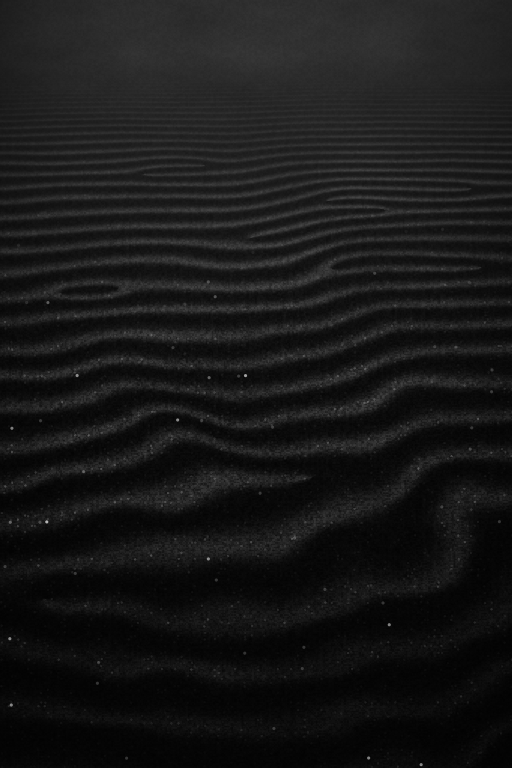
Give the GLSL for this texture, as a WebGL 1 fragment shader.

```glsl
precision highp float;
// Dark rippled sand receding to a hazy top edge. Ridges are the whole numbers
// of a logarithmic phase, bent by smooth steps and split by phase vortices.
// Grain, scattered glints and a vignette finish the surface.
uniform vec2 u_resolution;

float hash(vec2 p) {
  return fract(sin(dot(p, vec2(127.1, 311.7))) * 43758.5453);
}

float noise(vec2 p) {
  vec2 i = floor(p), f = fract(p);
  f = f * f * (3.0 - 2.0 * f);
  return mix(mix(hash(i), hash(i + vec2(1.0, 0.0)), f.x),
             mix(hash(i + vec2(0.0, 1.0)), hash(i + 1.0), f.x), f.y);
}

float gauss(float x) { return exp(-x * x); }

// One extra ridge running from start to end, with a fork at each tip
float extraRidge(vec2 p, vec2 start, vec2 end) {
  vec2 a = (p - start) * vec2(1.0, 3.5);
  vec2 b = (p - end) * vec2(1.0, 3.5);
  return (atan(a.y, a.x) - atan(b.y, b.x)) / 6.28318;
}

// Sideways bend of the ridges, measured in ridge spacings
float ridgeBend(vec2 p) {
  float riseEnd = 0.82 + 0.6 * (p.y - 0.456);
  float upper = -0.12 - 0.62 * smoothstep(0.0, 0.3, p.x)
    - 0.45 * smoothstep(0.43, 0.68, p.x)
    - 1.05 * smoothstep(riseEnd - 0.22, riseEnd, p.x);
  float dipX = 0.23 + 1.35 * (p.y - 0.466);
  upper -= 0.6 * gauss((p.x - dipX) / 0.09) * gauss((p.y - 0.575) / 0.07);
  upper += 0.15 * gauss((p.x - 0.46) / 0.07) * gauss((p.y - 0.51) / 0.07);
  upper *= mix(0.35, 1.0, smoothstep(0.14, 0.36, p.y));
  float lower = 0.07 + 0.33 * smoothstep(0.0, 0.5, p.x)
    - 0.45 * smoothstep(0.52, 0.76, p.x)
    - 0.7 * smoothstep(0.84, 1.03, p.x);
  return mix(upper, lower, smoothstep(0.6, 0.84, p.y));
}

float ridgePhase(vec2 p) {
  float phase = log(max(p.y - 0.065, 0.004) / 0.065) / 0.095 - ridgeBend(p);
  phase += extraRidge(p, vec2(0.09, 0.78), vec2(0.61, 0.622));
  phase += extraRidge(p, vec2(0.49, 0.31), vec2(0.75, 0.273));
  phase += extraRidge(p, vec2(0.65, 0.35), vec2(0.94, 0.348));
  phase += extraRidge(p, vec2(0.12, 0.382), vec2(0.23, 0.376));
  phase += extraRidge(p, vec2(0.28, 0.226), vec2(0.4, 0.215));
  phase += extraRidge(p, vec2(0.64, 0.262), vec2(0.92, 0.245));
  return phase + 0.3 * (noise(p * vec2(9.0, 24.0)) - 0.5);
}

// Round specks, at most one in each cell of a jittered grid
float glints(vec2 p, float cells, float rarity, float radius) {
  vec2 q = p * vec2(0.668, 1.0) * cells;
  vec2 cell = floor(q);
  vec2 centre = 0.3 + 0.4 * vec2(hash(cell + 3.7), hash(cell + 9.2));
  float lit = smoothstep(rarity, 1.0, hash(cell));
  float d = length(fract(q) - centre);
  return lit * (1.0 - smoothstep(radius * 0.4, radius, d));
}

void main() {
  vec2 p = gl_FragCoord.xy / u_resolution;
  p.y = 1.0 - p.y;

  // Ridge profile: long soft slope above, steeper shade below
  float offset = fract(ridgePhase(p) + 0.5) - 0.5;
  float ridge = gauss(offset / (offset < 0.0 ? 0.25 : 0.16));
  float ridgeLight = 0.135 * smoothstep(0.09, 0.27, p.y)
    * (1.0 - 0.72 * smoothstep(0.5, 0.98, p.y));
  ridgeLight *= 0.75 + 0.5 * noise(p * vec2(7.0, 16.0) + 5.0);

  // Hazy ground light, fading towards the near edge
  float ground = 0.014 + 0.235 * exp(-4.0 * p.y);
  ground *= 1.0 - 0.24 * (1.0 - smoothstep(0.0, 0.09, p.y));
  float haze = noise(p * vec2(8.0, 30.0)) + 0.5 * noise(p * vec2(19.0, 70.0));
  ground += 0.03 * (haze - 0.75) * (1.0 - smoothstep(0.08, 0.2, p.y));
  float light = ground + ridgeLight * ridge;

  // Side vignette
  light *= 1.0 - 0.32 * pow(abs(p.x * 2.0 - 1.0), 2.5);

  // Sand grain grows coarser towards the viewer
  vec2 grainCell = p * vec2(0.668, 1.0);
  float grain = hash(floor(grainCell * 510.0)) + noise(grainCell * 300.0) - 1.0;
  float near = smoothstep(0.1, 0.6, p.y);
  light *= 1.0 + grain * mix(0.08, 0.55, near);

  // Fine sparkle follows the ridges; rare bright glints lie anywhere
  float sparkle = glints(p, 230.0, 0.86, 0.5) * (0.25 + ridge);
  light += 0.15 * sparkle * near * (1.0 - 0.55 * smoothstep(0.65, 1.0, p.y));
  light += 0.65 * glints(p, 105.0, 0.988, 0.3) * smoothstep(0.25, 0.5, p.y);

  gl_FragColor = vec4(vec3(clamp(light, 0.0, 1.0)), 1.0);
}
```
